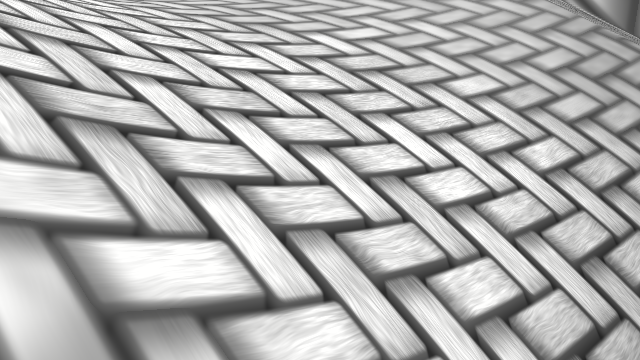
This texture is drawn by a WebGL 2 fragment shader. Its source:

```glsl
#version 300 es
precision highp float;
// Grey woven strips in a two-over, two-under twill, seen at a low angle.
// A curved perspective is inverted to weave coordinates; each visible strip is
// a rounded box with thickness, wood grain, end shading and lens blur.

uniform vec2 u_resolution;
out vec4 outColor;

// Perspective of the sheet: y runs downward, canvas height is 1.
const float ASPECT = 1.77;
const vec2 ORIGIN = vec2(0.276, 0.295);
const vec2 STEP_I = vec2(0.320, 0.161);
const vec2 STEP_J = vec2(0.235, -0.055);
const vec2 TWIST = vec2(0.0196, -0.0276);
const vec2 DEPTH = vec2(0.045, 0.325);

// Strip shape, in strip spacings.
const vec2 HALF_SIZE = vec2(1.0, 0.385);
const float CORNER = 0.09;
const vec2 THICKNESS = vec2(-0.25, 0.27);
const int LAYERS = 12;

// Tones and surface.
const vec3 TINT = vec3(1.0, 1.0, 0.996);
const float FACE_TONE = 0.86;
const float SIDE_TONE = 0.40;
const float GAP_TONE = 0.17;
const float HAZE_TONE = 0.66;
const float GRAIN = 0.30;
const float VARIATION = 0.13;

float hash(vec2 p) {
  return fract(sin(dot(p, vec2(127.1, 311.7))) * 43758.5453);
}

float noise(vec2 p) {
  vec2 c = floor(p), f = fract(p);
  f = f * f * (3.0 - 2.0 * f);
  return mix(mix(hash(c), hash(c + vec2(1, 0)), f.x),
             mix(hash(c + vec2(0, 1)), hash(c + vec2(1, 1)), f.x), f.y);
}

// Inverts the twisted perspective with Newton steps.
vec2 sheetCoord(vec2 p) {
  vec2 g = vec2(2.0, 1.0);
  for (int k = 0; k < 8; k++) {
    vec2 miss = ORIGIN + STEP_I * g.x + STEP_J * g.y + TWIST * g.x * g.y
              - p * (1.0 + dot(DEPTH, g));
    mat2 slope = mat2(STEP_I + TWIST * g.y - p * DEPTH.x,
                      STEP_J + TWIST * g.x - p * DEPTH.y);
    g -= inverse(slope) * miss;
  }
  return g;
}

// Nearest raised piece: local position (along, across) and its identity.
vec4 piece(float along, float across) {
  float strip = floor(across + 0.5);
  float run = along - strip;
  float cell = floor((run + 2.0) / 4.0);
  return vec4(run - 4.0 * cell, across - strip, strip, cell);
}

float roundBox(vec2 p) {
  vec2 q = abs(p) - HALF_SIZE + CORNER;
  return length(max(q, 0.0)) + min(max(q.x, q.y), 0.0) - CORNER;
}

// Light on a strip's upper face.
float faceTone(vec4 s, float dist, float sharp, float seed) {
  vec2 id = s.zw + seed;
  float bend = 0.12 * noise(s.xy * vec2(2.0, 3.0) + id * 7.0);
  vec2 fibre = vec2(s.x * 3.5, (s.y + bend + 0.08 * s.x) * 30.0) + id * 13.0;
  float grain = 0.6 * noise(fibre) + 0.4 * noise(fibre * vec2(1.8, 2.1)) - 0.5;
  float blotch = noise(s.xy * vec2(2.5, 4.0) + id * 5.0) - 0.5;
  float tone = FACE_TONE + VARIATION * (hash(id) - 0.5) + 0.12 * blotch;
  tone += GRAIN * grain * sharp + 0.07 * (1.0 - s.x * s.x);
  tone *= mix(0.62, 1.0, smoothstep(-1.0, -0.45, s.x));
  tone *= mix(1.0, 0.85, smoothstep(0.65, 1.0, s.x));
  return tone * mix(1.0, 0.84, smoothstep(-0.07, 0.0, dist));
}

void main() {
  vec2 uv = gl_FragCoord.xy / u_resolution;
  vec2 p = vec2(uv.x * ASPECT, 1.0 - uv.y);
  vec2 g = sheetCoord(p);
  vec2 weave = vec2(g.x + 2.0 * g.y, g.x - 2.0 * g.y);
  float depth = 1.0 + dot(DEPTH, g);

  // Focus lies in the middle distance.
  float blur = 0.11 * smoothstep(0.95, 0.5, depth)
             + 0.13 * smoothstep(1.5, 2.8, depth);
  float sharp = 1.0 - smoothstep(0.01, 0.12, blur);
  vec2 span = fwidth(weave);
  float edge = 0.6 * max(span.x, span.y) + blur + 0.012;

  // Layers from the upper faces down the dark sides, front to back.
  float tone = 0.0, open = 1.0;
  for (int k = 0; k < LAYERS; k++) {
    float t = float(k) / float(LAYERS - 1);
    vec2 q = weave - THICKNESS * t;
    vec4 flatPiece = piece(q.x, q.y);
    vec4 slantPiece = piece(q.y + 1.5, q.x - 0.5);
    float flatDist = roundBox(flatPiece.xy);
    float slantDist = roundBox(slantPiece.xy);
    bool isFlat = flatDist < slantDist;
    float dist = min(flatDist, slantDist);
    float cover = 1.0 - smoothstep(-edge, edge, dist);
    float shade = mix(SIDE_TONE, GAP_TONE, t);
    if (k == 0) {
      shade = isFlat ? faceTone(flatPiece, dist, sharp, 0.0)
                     : faceTone(slantPiece, dist, sharp, 31.0) - 0.12 * slantPiece.y;
    }
    tone += open * cover * shade;
    open *= 1.0 - cover;
  }
  tone += open * GAP_TONE;

  // Distance haze, and softer light towards the right and the near corner.
  tone = mix(tone, HAZE_TONE, 0.45 * smoothstep(1.9, 3.2, depth));
  tone *= 1.0 - 0.20 * smoothstep(1.25, 1.8, p.x);
  tone *= 1.0 - 0.30 * smoothstep(0.35, 0.0, length(p - vec2(0.25, 1.05)));
  outColor = vec4(TINT * clamp(tone, 0.0, 1.0), 1.0);
}
```
